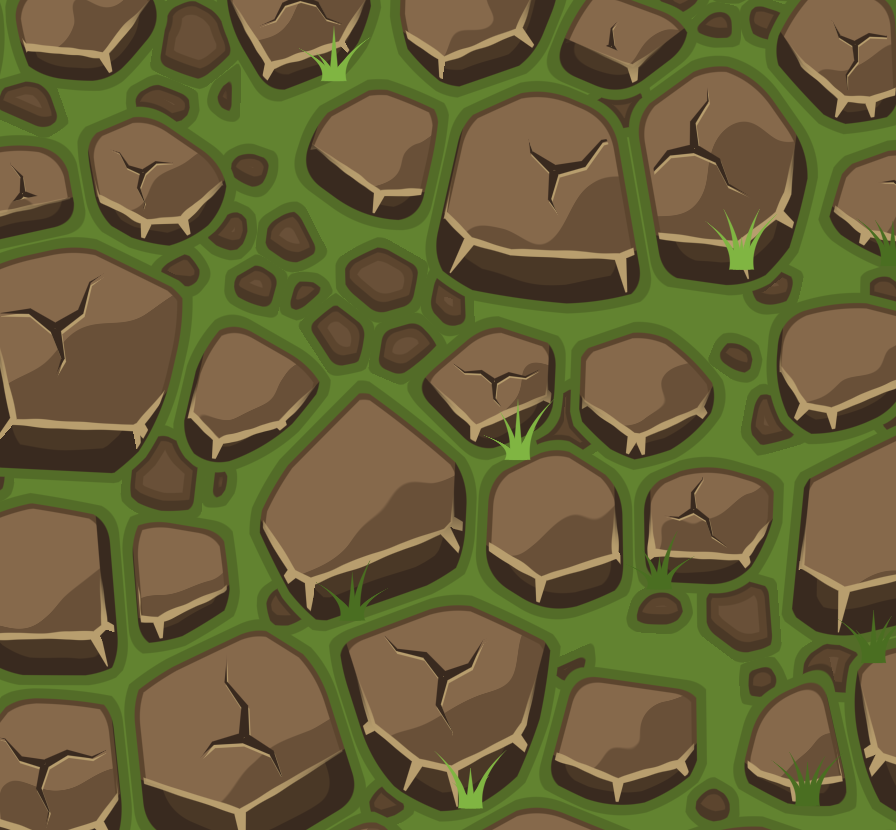
Give the GLSL for this texture, as a Shadertoy shader.

```glsl
// Cartoon ground: faceted brown boulders and pebbles set in green grass, with cracks and tufts.
#define STONES 4.6
#define PEBBLES 13.0
#define JITTER 0.5
#define GAP 0.06
#define SIDE_HEIGHT 0.4
#define CRACKED 0.42
#define TUFTED 0.38

const vec3 GRASS = vec3(.385, .515, .19), GRASS_SHADE = vec3(.325, .425, .155);
const vec3 BLADE = vec3(.5, .71, .26), BLADE_DARK = vec3(.29, .43, .13);
const vec3 LIGHT = vec3(.525, .41, .295), SHADE = vec3(.41, .315, .22);
const vec3 OUTLINE = vec3(.36, .27, .18), EDGE = vec3(.72, .62, .43);
const vec3 FLANK = vec3(.29, .22, .15), FOOT = vec3(.225, .165, .12);

// The two nearest planes of an outline
struct Facet { float dist, second; vec2 n, n2; };

vec2 hash2(vec2 p) {
  p = p * mat2(127.1, 311.7, 269.5, 183.3);
  return fract(sin(p) * 43758.5);
}
float corner(vec2 i, vec2 f, vec2 o) { return dot(hash2(i + o) * 2. - 1., f - o); }
float gradientNoise(vec2 p) {
  vec2 i = floor(p), f = p - i, u = f * f * (3. - 2. * f);
  return mix(mix(corner(i, f, vec2(0)), corner(i, f, vec2(1, 0)), u.x),
             mix(corner(i, f, vec2(0, 1)), corner(i, f, vec2(1)), u.x), u.y);
}
float fill(float d, float px) { return 1. - smoothstep(-px, px, d); }
vec2 neighbour(int k) { return vec2(k % 5 - 2, k / 5 - 2); }
vec2 seed(vec2 id) {
  return id + .5 + vec2(.5 * mod(id.y, 2.), 0) + (hash2(id) - .5) * JITTER;
}
float radius(vec2 id) { return mix(.36, .74, pow(hash2(id + 71.).x, 2.)); }

// Owner of a point in the power diagram of all stones
vec2 owner(vec2 q) {
  vec2 best = floor(q);
  float low = 1e5;
  for (int k = 0; k < 25; k++) {
    vec2 id = floor(q) + neighbour(k), v = q - seed(id);
    float r = radius(id), power = dot(v, v) - r * r;
    if (power < low) { low = power; best = id; }
  }
  return best;
}
void addPlane(inout Facet f, float d, vec2 n) {
  if (d > f.dist) f = Facet(d, f.dist, n, f.n);
  else if (d > f.second) { f.second = d; f.n2 = n; }
}
// Tilted irregular polygon, cut by the borders to its neighbours
Facet stone(vec2 q, vec2 id) {
  Facet f = Facet(-9., -9., vec2(0, 1), vec2(0, 1));
  vec2 c = seed(id), v = q - c, form = hash2(id + 13.);
  float r = radius(id);
  for (int i = 0; i < 7; i++) {
    vec2 h = hash2(id * 3. + float(i) * 17.3);
    float a = 6.2832 * (float(i) + .6 * h.x) / 7., b = a - form.y + .5;
    float reach = r * length(vec2((1. + .35 * form.x) * cos(b), .96 * sin(b)));
    vec2 n = vec2(cos(a), sin(a));
    addPlane(f, dot(v, n) - reach * (.86 + .18 * h.y), n);
  }
  for (int k = 0; k < 25; k++) {
    if (k == 12) continue;
    vec2 other = id + neighbour(k), to = seed(other) - c;
    float len = length(to), s = radius(other);
    addPlane(f, dot(v, to) / len - .5 * (len + (r * r - s * s) / len) + GAP, to / len);
  }
  return f;
}
float rounded(Facet f) {
  return f.dist + pow(max(.14 - f.dist + f.second, 0.), 2.) / .56;
}
// Three kinked, tapering arms
float crack(vec2 u, vec2 id) {
  float d = 9.;
  for (int i = 0; i < 3; i++) {
    vec2 h = hash2(id + 9. + float(i) * 3.1);
    float a = id.x + 2.1 * float(i) + h.x, along = dot(u, vec2(cos(a), sin(a)));
    float kink = .16 * abs(fract(along * 2.2 + .5) - .5) * sign(h.x - .5);
    float across = abs(dot(u, vec2(-sin(a), cos(a))) + kink);
    d = min(d, max(across - .045 * (1. - along / (.3 + .35 * h.y)), -along));
  }
  return d;
}
vec3 paintBoulder(vec3 col, vec2 q, vec2 id, float body, float px) {
  float r = radius(id);
  vec2 u = (q - seed(id)) / r, mood = hash2(id + 29.);
  vec2 lift = r * SIDE_HEIGHT * vec2((mood.x - .5) * .9, 1);
  Facet t = stone(q - lift, id);
  float top = t.dist, wave = gradientNoise(u * 1.4 + id * 7.3);
  // Flank with a deeper foot, then the top lit from the upper left
  float foot = -body - r * (.17 + .12 * wave);
  vec3 c = mix(FLANK, FOOT, max(fill(foot, px), step(t.n.x, -.55)));
  float shade = r * (dot(u, vec2(.5, -.8)) + .7 * wave - .08);
  vec3 face = mix(OUTLINE, mix(SHADE, LIGHT, fill(shade, px)), fill(body + .028, px));
  c = mix(c, face, fill(top, px));
  // Cracks with a lit lower lip
  float inside = fill(max(top, body) + .05, px) * step(mood.y, CRACKED);
  c = mix(c, EDGE, inside * fill(crack(u - vec2(.01, .175), id) * r, px));
  c = mix(c, FOOT, inside * fill(crack(u - vec2(0, .2), id) * r, px));
  // Pale worn rim and the ridges running down from its corners
  float low = smoothstep(.35, -.3, u.y), bend = length(t.n - t.n2);
  float rim = abs(top) - low * (.019 + .014 * gradientNoise(u * 4. + id));
  float ridge = (top - t.second) / max(bend, .1) - .035 * (1. - top / (.85 * lift.y));
  float worn = max(fill(rim, px), fill(max(ridge, -top), px) * step(.4, bend));
  c = mix(c, EDGE, worn * low * fill(body + .015, px));
  return mix(col, c, fill(body, px));
}
vec3 paintPebble(vec3 col, vec2 q, float ground, float px) {
  vec2 id = owner(q), base = (seed(id) - 37.) * STONES / PEBBLES;
  // Skip pebbles centred under a boulder
  if (rounded(stone(base, owner(base))) < .07) return col;
  float body = max(rounded(stone(q, id)) + .08, (.05 - ground) * PEBBLES / STONES);
  float top = max(rounded(stone(q - vec2(.03, .16), id)) + .08, body + .07);
  vec3 tone = mix(FLANK, mix(OUTLINE, SHADE, fill(top + .12, px)), fill(top, px));
  return mix(mix(col, GRASS_SHADE, fill(body - .15, px)), tone, fill(body, px));
}
// Curved blades fanning out at the foot of some stones
vec3 paintTufts(vec3 col, vec2 q, vec2 id, float px) {
  for (int k = 0; k < 45; k++) {
    vec2 o = id + vec2(k / 5 % 3 - 1, k / 15 - 1), h = hash2(o + 91.);
    if (h.x > TUFTED) continue;
    vec2 v = q - seed(o) - radius(o) * vec2(h.y - .5, -.88);
    float fan = float(k % 5) - 2., t = v.y / (.12 + .2 * hash2(o + fan).x);
    float bow = fan * (.02 + .08 * t * t);
    float d = max(abs(v.x - bow) - .026 * (1. - t), -v.y - .02);
    col = mix(col, h.y < .4 ? BLADE_DARK : BLADE, fill(d, px) * step(t, 1.));
  }
  return col;
}
void mainImage(out vec4 fragColor, in vec2 fragCoord) {
  vec2 p = fragCoord / iResolution.y, q = p * STONES, id = owner(q);
  float px = .8 / iResolution.y, body = rounded(stone(q, id));
  vec3 col = mix(GRASS, GRASS_SHADE, fill(body - .055, px * STONES));
  if (body > 0.) col = paintPebble(col, p * PEBBLES + 37., body, px * PEBBLES);
  if (body < .02) col = paintBoulder(col, q, id, body, px * STONES);
  fragColor = vec4(paintTufts(col, q, id, px * STONES), 1);
}
```
